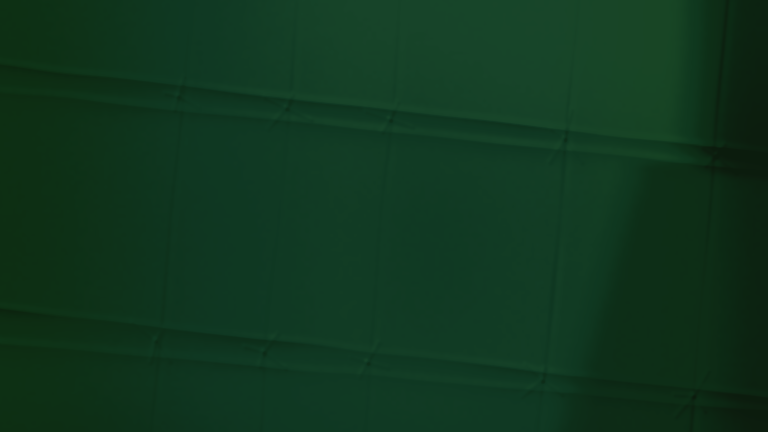
This texture is drawn by a Shadertoy shader. Its source:

```glsl
// A dim green cloth, unfolded and hung up, with soft light from the upper right.
// A smooth light map is marked by two slanted double folds, faint upright
// creases and small pinched wrinkles where they cross; a ramp colours the tone.

const int COLUMNS = 5;
const float COLUMN_TOP[COLUMNS] = float[](0.44, 0.69, 0.93, 1.335, 1.685);
const float COLUMN_LEAN = 0.09;

const vec3 DEEP  = vec3(0.045, 0.110, 0.060);
const vec3 SHADE = vec3(0.050, 0.180, 0.100);
const vec3 CLOTH = vec3(0.060, 0.220, 0.135);
const vec3 LIT   = vec3(0.092, 0.270, 0.162);

float hash(vec2 p) {
    p = fract(p * vec2(0.1031, 0.1137));
    p += dot(p, p.yx + 33.33);
    return fract((p.x + p.y) * p.x * 7.31 + p.y * 13.7);
}

float noise(vec2 p) {
    vec2 i = floor(p), f = fract(p);
    f = f * f * (3.0 - 2.0 * f);
    return mix(mix(hash(i), hash(i + vec2(1, 0)), f.x),
               mix(hash(i + vec2(0, 1)), hash(i + vec2(1, 1)), f.x), f.y);
}

float ridge(float d, float width) {
    return exp(-d * d / (width * width));
}

// Shadow that starts sharply at d = 0 and fades over the given length
float castShadow(float d, float fade) {
    return smoothstep(-0.003, 0.004, d) * exp(-max(d, 0.0) / fade);
}

float segmentDistance(vec2 p, vec2 a, vec2 b) {
    vec2 pa = p - a, ba = b - a;
    return length(pa - ba * clamp(dot(pa, ba) / dot(ba, ba), 0.0, 1.0));
}

// Height of a slanted fold edge at x
float edgeHeight(float start, float slope, float x) {
    return start - slope * x;
}

float columnX(float top, float y) {
    return top - COLUMN_LEAN * (1.0 - y);
}

// Broad light: dim left, bright upper right, dark right border
float lightMap(vec2 p, float foldY) {
    float tone = 0.187 + 0.050 * smoothstep(0.0, 0.95, p.x);
    tone += 0.040 * smoothstep(0.45, 1.0, p.y) * smoothstep(0.0, 1.3, p.x);
    float below = smoothstep(0.01, -0.03, p.y - foldY);
    float upperShade = 0.100 * smoothstep(1.53, 1.68, p.x);
    float slant = 1.24 + 0.28 * p.y;
    float lowerShade = 0.068 * smoothstep(slant, slant + 0.13, p.x);
    tone -= mix(upperShade, lowerShade, below);
    tone -= 0.038 * smoothstep(1.60, 1.76, p.x);
    tone -= 0.015 * smoothstep(0.15, -0.05, p.y);
    return tone + 0.014 * (noise(p * vec2(4.0, 2.5) + 7.0) - 0.5);
}

// Two edges with a shaded strip between them
float doubleFold(vec2 p, float topY, float lowY, float seed) {
    float strength = 0.55 + 0.7 * noise(vec2(p.x * 5.0, seed));
    float wobble = 0.005 * (noise(vec2(p.x * 7.0, seed + 4.0)) - 0.5);
    float top = topY + wobble - p.y;
    float low = lowY - wobble - p.y;
    float tone = -0.058 * castShadow(top, 0.024);
    tone += 0.016 * ridge(top + 0.009, 0.008);
    tone += 0.018 * ridge(low + 0.010, 0.010);
    tone -= 0.036 * castShadow(low, 0.018);
    return tone * strength;
}

float uprightCrease(vec2 p, float top, float seed) {
    float bend = 0.012 * (noise(vec2(p.y * 4.0, seed)) - 0.5);
    float d = p.x - columnX(top, p.y) - bend;
    float depth = mix(0.008, 0.022, smoothstep(0.95, 1.4, top));
    depth *= 0.35 + noise(vec2(p.y * 6.0, seed + 9.0));
    return depth * (0.5 * ridge(d - 0.012, 0.010) - ridge(d, 0.005)
                    - 0.35 * castShadow(d, 0.05));
}

// Short wrinkles fanning out from a crossing
float pinch(vec2 p, vec2 center, float seed) {
    float tone = 0.0;
    for (int i = 0; i < 4; i++) {
        float k = float(i);
        float angle = 0.8 + 1.5 * k + 0.8 * hash(vec2(k, seed));
        float reach = 0.03 + 0.04 * hash(vec2(seed, k + 5.0));
        vec2 tip = center + reach * vec2(cos(angle), sin(angle));
        float d = segmentDistance(p, center, tip);
        float lift = segmentDistance(p + vec2(0.005, -0.007), center, tip);
        tone += 0.016 * ridge(lift, 0.006) - 0.022 * ridge(d, 0.005);
    }
    return tone;
}

vec3 clothColor(float tone, float x) {
    vec3 color = mix(DEEP, SHADE, smoothstep(0.10, 0.18, tone));
    color = mix(color, CLOTH, smoothstep(0.175, 0.225, tone));
    color = mix(color, LIT, smoothstep(0.22, 0.275, tone));
    color *= 1.0 + 0.8 * max(tone - 0.27, 0.0);
    color.b *= mix(0.74, 1.0, smoothstep(0.0, 0.5, x));
    color.b *= 1.0 - 0.12 * smoothstep(1.2, 1.6, x);
    return color;
}

void mainImage(out vec4 fragColor, in vec2 fragCoord) {
    vec2 p = fragCoord / iResolution.y;
    p.x *= 16.0 / 9.0 * iResolution.y / iResolution.x;
    float upperTop = edgeHeight(0.850, 0.116, p.x);
    float upperLow = edgeHeight(0.787, 0.103, p.x);
    float lowerTop = edgeHeight(0.285, 0.116, p.x);
    float lowerLow = edgeHeight(0.205, 0.088, p.x);

    float tone = lightMap(p, upperLow);
    tone += doubleFold(p, upperTop, upperLow, 2.0);
    tone += 0.8 * doubleFold(p, lowerTop, lowerLow, 11.0);
    for (int i = 0; i < COLUMNS; i++) {
        float top = COLUMN_TOP[i], seed = float(i) + 1.0;
        tone += uprightCrease(p, top, seed * 3.0);
        float highX = columnX(top, 0.72), deepX = columnX(top, 0.14);
        tone += 0.7 * pinch(p, vec2(highX, edgeHeight(0.82, 0.11, highX)), seed);
        tone += 0.7 * pinch(p, vec2(deepX, edgeHeight(0.245, 0.102, deepX)), seed + 20.0);
    }
    tone += 0.004 * (noise(p * 90.0) - 0.5);
    fragColor = vec4(clothColor(tone, p.x), 1.0);
}
```
